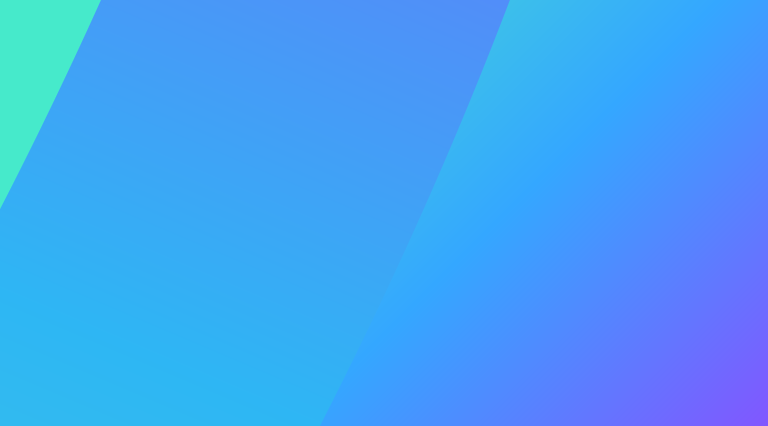
This background is drawn by a Shadertoy shader. Its source:

```glsl
#define ASPECT 1.803
#define MINT vec3(0.275, 0.918, 0.795)
#define BAND_BASE vec3(0.195, 0.73, 0.94)
#define BAND_LOW vec3(0.18, 0.715, 0.955)
#define BAND_HIGH vec3(0.32, 0.555, 0.975)
#define TEAL vec3(0.235, 0.75, 0.92)
#define AZURE vec3(0.205, 0.655, 1.0)
#define VIOLET vec3(0.505, 0.34, 1.0)
#define EDGE_BEND 0.066
#define BAND_AXIS vec2(0.39, 0.92)

// Three-stop gradient; the stops hold the start, middle and end positions
vec3 ramp(vec3 first, vec3 second, vec3 third, vec3 stops, float t) {
    float lower = clamp((t - stops.x) / (stops.y - stops.x), 0.0, 1.0);
    float upper = clamp((t - stops.y) / (stops.z - stops.y), 0.0, 1.0);
    return mix(mix(first, second, lower), third, upper);
}

// Approximate distance to a bowed edge through two points, positive on its right
float edgeDistance(vec2 p, vec2 low, vec2 high) {
    float slope = (high.x - low.x) / (high.y - low.y);
    float bow = EDGE_BEND * (p.y - low.y) * (high.y - p.y);
    float bowSlope = EDGE_BEND * (low.y + high.y - 2.0 * p.y);
    float edgeX = low.x + slope * (p.y - low.y) + bow;
    return (p.x - edgeX) / length(vec2(1.0, slope + bowSlope));
}

float cover(float dist) {
    return clamp(0.5 + dist * iResolution.y, 0.0, 1.0);
}

void mainImage(out vec4 fragColor, in vec2 fragCoord) {
    vec2 p = fragCoord / iResolution.xy * vec2(ASPECT, 1.0);

    // Gradients of the middle band and the right panel
    float rise = dot(p, BAND_AXIS);
    float diagonal = p.x + 1.0 - p.y;
    vec3 band = ramp(BAND_BASE, BAND_LOW, BAND_HIGH, vec3(0.0, 0.28, 1.385), rise);
    vec3 panel = ramp(TEAL, AZURE, VIOLET, vec3(1.197, 1.69, 2.803), diagonal);

    // Layers from left to right
    float bandEdge = edgeDistance(p, vec2(0.0, 0.509), vec2(0.237, 1.0));
    float panelEdge = edgeDistance(p, vec2(0.751, 0.0), vec2(1.197, 1.0));
    vec3 color = mix(MINT, band, cover(bandEdge));
    color = mix(color, panel, cover(panelEdge));

    fragColor = vec4(color, 1.0);
}
```
